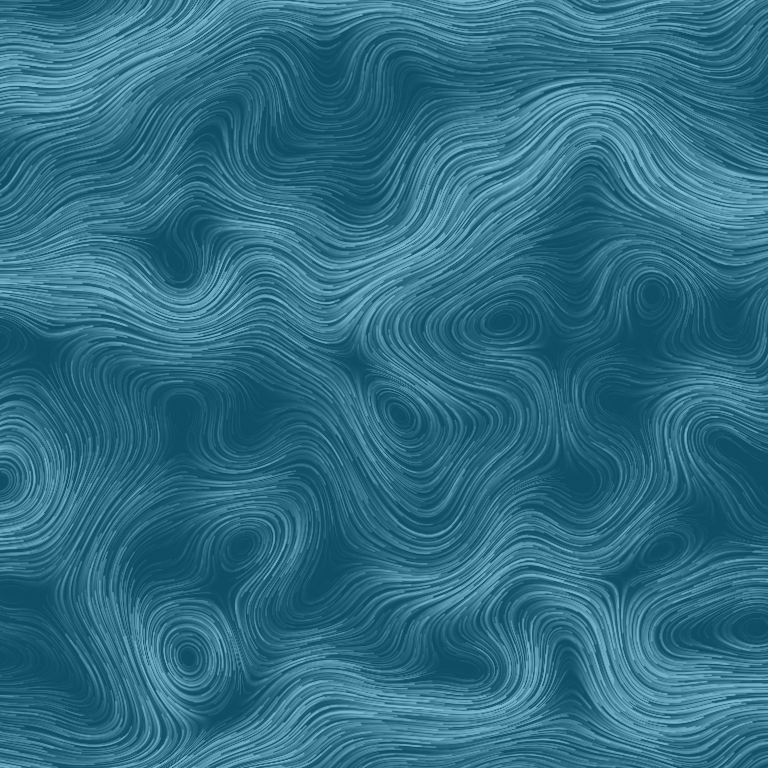
This background is drawn by a three.js fragment shader. Its source:

```glsl
// Fine glowing trails carried by a swirling, divergence-free flow on deep teal.
// Each point marches downstream and gathers the scattered particle heads it
// meets; a head shines fully at its own place and fades along its tail.

varying vec2 vUv;

const vec3 DEEP = vec3(0.053, 0.302, 0.392);   // background
const vec3 GLOW = vec3(0.39, 0.385, 0.385);    // light added by a full trail
const vec2 DRIFT = vec2(0.68, 0.17);           // mean current
const int WAVES = 12;                          // plane waves in the stream function
const float WAVE_MIN = 6.5;                    // lowest wave number
const float WAVE_STEP = 3.3;                   // wave number increment
const float WAVE_SPEED = 0.5;                  // speed added by the first wave
const float WAVE_DECAY = 0.055;
const float SQUASH = 0.75;                     // below 1 favours level currents
const int STEPS = 50;                          // march length
const float STEP = 0.0025;                     // longest march step
const float CELL = 0.0115;                     // spacing of particle heads
const float HALF_WIDTH = 0.0016;               // trail half width, soft edge included
const float CORE = 0.0004;                     // fully lit half width
const float BAND_RATE = 20.0;                  // bright currents across the flow
const float GAIN = 1.75;
const float HAZE = 0.1;

// Three random values per cell.
vec3 hash3(vec2 p) {
  vec3 q = fract(p.xyx * vec3(0.1031, 0.1030, 0.0973));
  q += dot(q, q.yxz + 33.33);
  return fract((q.xxy + q.yzz) * q.zyx);
}

// Flow at p: velocity in xy, stream function in z.
vec3 flow(vec2 p) {
  float psi = DRIFT.x * p.y - DRIFT.y * p.x;
  vec2 velocity = DRIFT;
  for (int i = 0; i < WAVES; i++) {
    float n = float(i);
    float angle = n * 2.4 + 1.5;
    float k = WAVE_MIN + WAVE_STEP * n;
    float speed = WAVE_SPEED * exp(-WAVE_DECAY * n);
    vec2 dir = normalize(vec2(SQUASH * cos(angle), sin(angle)));
    float phase = k * dot(dir, p) + n * n * 1.7 + 0.6;
    psi += speed / k * sin(phase);
    velocity += speed * cos(phase) * vec2(dir.y, -dir.x);
  }
  return vec3(velocity, psi);
}

// Light of the particle head crossed by a march step, in one turned grid.
float headLight(vec2 p, vec2 dir, float stride, float turn) {
  float c = cos(turn), s = sin(turn);
  mat2 rotation = mat2(c, s, -s, c);
  vec2 q = rotation * p / CELL;
  vec2 id = floor(q);
  vec3 rnd = hash3(id + turn * 91.0);
  vec2 toHead = (id + 0.2 + 0.6 * rnd.xy - q) * CELL;
  vec2 along = rotation * dir;
  float ahead = abs(dot(toHead, along));
  float aside = abs(toHead.x * along.y - toHead.y * along.x);
  float crossed = max(0.0, 1.0 - ahead / stride);
  return rnd.z * rnd.z * crossed * (1.0 - smoothstep(CORE, HALF_WIDTH, aside));
}

void main() {
  // March downstream, summing the tails of the heads ahead.
  vec2 p = vUv;
  float trails = 0.0;
  for (int i = 0; i < STEPS; i++) {
    vec2 velocity = flow(p).xy;
    float speed = max(length(velocity), 0.001);
    vec2 dir = velocity / speed;
    float stride = STEP * speed / (0.3 + speed);
    float fade = 1.0 - float(i) / float(STEPS);
    trails += fade * (headLight(p, dir, stride, 0.6) + headLight(p, dir, stride, 1.3));
    p += dir * stride;
  }

  // Fast currents and some bands between streamlines shine brighter.
  vec3 here = flow(vUv);
  float band = 0.5 + 0.5 * sin(BAND_RATE * here.z + 0.8);
  float current = mix(0.35, 1.0, band) * smoothstep(-0.1, 1.6, length(here.xy));

  float light = GAIN * trails * current + HAZE * current * current;
  light = 1.15 * (1.0 - exp(-light));
  gl_FragColor = vec4(DEEP + GLOW * light, 1.0);
}
```
